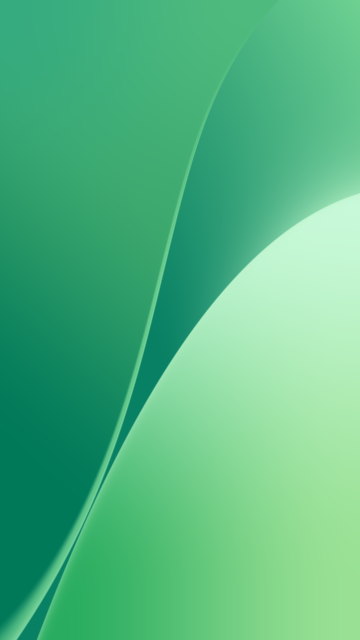
A WebGL 2 fragment shader for this background:

```glsl
#version 300 es
precision highp float;

#define RIBBON_BEND 0.55
#define RIBBON_ALPHA 0.85
#define RIM_WIDTH 0.006
#define RIM_ALPHA 0.45
#define GLOW_REACH 0.065
#define GLOW_ALPHA 0.72

uniform vec2 u_resolution;
out vec4 fragColor;

const vec3 DEEP = vec3(0.0, 0.475, 0.35);
const vec3 TEAL = vec3(0.03, 0.50, 0.39);
const vec3 SEA = vec3(0.21, 0.67, 0.50);
const vec3 LEAF = vec3(0.24, 0.66, 0.43);
const vec3 SAGE = vec3(0.31, 0.73, 0.49);
const vec3 SPRING = vec3(0.43, 0.82, 0.57);
const vec3 EMERALD = vec3(0.15, 0.67, 0.37);
const vec3 LIME = vec3(0.60, 0.88, 0.58);
const vec3 MINT = vec3(0.79, 0.98, 0.86);
const vec3 PALE = vec3(0.72, 0.95, 0.78);

// Right edge of the ribbon: x for a given height
float ribbonX(float y) {
  float d = y - RIBBON_BEND;
  float bend = d > 0.0 ? 3.35 * d * d * d * d : -0.81 * pow(-d, 2.7);
  return 0.444 + 0.43 * d + bend;
}

float ribbonWidth(float y) {
  return 0.006 + 0.012 * (1.0 - y) + 0.035 * exp(-10.0 * y);
}

// Signed distance to the hill, positive above it
float hillDistance(vec2 uv, float aspect) {
  float s = 1.0 - uv.x;
  float crest = 0.698 - s * (0.17 + s * (0.56 + s * 0.13));
  float slope = 0.17 + s * (1.12 + s * 0.39);
  return (uv.y - crest) / length(vec2(1.0, slope / aspect));
}

vec3 leftPanel(vec2 uv) {
  float rise = smoothstep(0.3, 0.92, uv.y + 0.5 * uv.x);
  vec3 upper = mix(SEA, SAGE, smoothstep(0.0, 0.7, uv.x));
  vec3 light = mix(LEAF, upper, smoothstep(0.6, 1.0, uv.y));
  return mix(DEEP, light, rise);
}

vec3 rightPanel(vec2 uv, float hill) {
  float rise = clamp(uv.y + 0.8 * uv.x - 0.8, 0.0, 1.0);
  vec3 color = mix(TEAL, SPRING, pow(rise, 1.2));
  float glow = exp(-max(hill, 0.0) / GLOW_REACH) * smoothstep(0.42, 1.0, uv.x);
  return mix(color, PALE, GLOW_ALPHA * glow);
}

vec3 hillColor(vec2 uv, float hill) {
  vec3 base = mix(EMERALD, LIME, smoothstep(0.1, 1.0, uv.x));
  vec3 color = mix(base, MINT, smoothstep(0.08, 0.74, uv.y));
  float rim = exp(min(hill, 0.0) / RIM_WIDTH);
  return mix(color, PALE, RIM_ALPHA * rim);
}

void main() {
  vec2 uv = gl_FragCoord.xy / u_resolution;
  float aspect = u_resolution.x / u_resolution.y;
  float pixel = 1.0 / u_resolution.y;
  float hill = hillDistance(uv, aspect);

  // Horizontal offset from the ribbon, scaled to a true distance
  float tilt = (ribbonX(uv.y + 0.005) - ribbonX(uv.y - 0.005)) * 100.0 * aspect;
  float scale = aspect / length(vec2(1.0, tilt));
  float offset = uv.x - ribbonX(uv.y);
  float side = smoothstep(-pixel, pixel, offset * scale);

  // Two panels split by the ribbon
  vec3 left = leftPanel(uv);
  vec3 right = rightPanel(uv, hill);

  // Ribbon with a soft left flank, fading toward the top
  float width = ribbonWidth(uv.y);
  float across = (offset + width) / width;
  float softness = mix(0.3, 0.9, exp(-7.0 * uv.y));
  float body = smoothstep(-softness, softness, across);
  float fade = 1.0 - smoothstep(0.55, 1.02, uv.y);
  vec3 ribbon = mix(SPRING, PALE, 0.45 * smoothstep(0.5, 1.0, across));
  left = mix(left, ribbon, body * fade * RIBBON_ALPHA);

  // Faint halo keeps the thin upper end visible
  float halo = exp(-abs(offset) * scale / 0.003);
  left = mix(left, SPRING, 0.35 * halo * (1.0 - smoothstep(0.8, 1.0, uv.y)));

  // Hill in front
  vec3 color = mix(left, right, side);
  float cover = 1.0 - smoothstep(-pixel, pixel, hill);
  color = mix(color, hillColor(uv, hill), cover);
  fragColor = vec4(color, 1.0);
}
```
